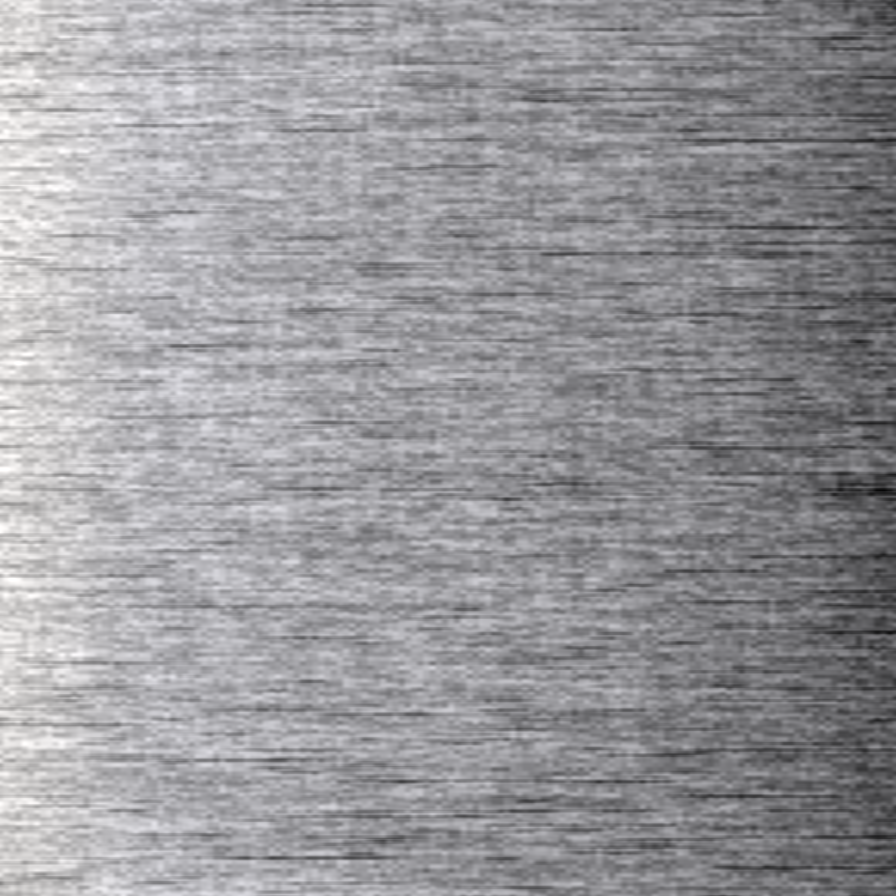
This texture is drawn by a Shadertoy shader. Its source:

```glsl
float hash(vec2 p) {
    return fract(sin(dot(p, vec2(127.1, 311.7))) * 43758.5453);
}

// Smooth value noise in 0..1
float noise(vec2 p) {
    vec2 cell = floor(p);
    vec2 f = fract(p);
    f = f * f * (3.0 - 2.0 * f);
    float low = mix(hash(cell), hash(cell + vec2(1.0, 0.0)), f.x);
    float high = mix(hash(cell + vec2(0.0, 1.0)), hash(cell + vec2(1.0)), f.x);
    return mix(low, high, f.y);
}

// Brushing marks, from short grain to strokes that span much of the sheet
float brushing(vec2 uv) {
    float sum = 0.0;
    float lengthwise = 145.0;
    for (int i = 0; i < 4; i++) {
        float layer = float(i);
        vec2 p = uv * vec2(lengthwise, 212.0 - 9.0 * layer) + 37.3 * layer;
        sum += (noise(p) - 0.5) * (0.17 - 0.018 * layer);
        lengthwise *= 0.35;
    }
    return sum + 0.05 * (noise(uv * vec2(3.0, 48.0) + 71.0) - 0.5);
}

// Sparse dark scratches with tapered ends
float scratches(vec2 uv) {
    float sum = 0.0;
    for (int i = 0; i < 2; i++) {
        float layer = float(i);
        vec2 p = uv * vec2(5.0 + 9.0 * layer, 175.0 + 12.0 * layer) + 19.7 * layer;
        p.x += 40.0 * hash(vec2(floor(p.y), 5.0 + layer));
        vec2 row = vec2(p.x, floor(p.y) + 0.5);
        float across = 1.0 - smoothstep(0.15, 0.55, abs(fract(p.y) - 0.5));
        sum += smoothstep(0.76, 0.98, noise(vec2(row.x, floor(row.y)))) * across;
    }
    return sum;
}

void mainImage(out vec4 fragColor, in vec2 fragCoord) {
    vec2 uv = fragCoord / iResolution.xy;

    // Sheen falls from the bright left edge to the dark right edge
    float sheen = 0.765 - 0.30 * uv.x + 0.04 * (uv.y - 0.5);
    sheen += 0.10 * exp(-9.0 * uv.x);
    sheen -= 0.12 * exp(-10.0 * (1.0 - uv.x)) * (1.0 - 0.4 * uv.y);

    float light = sheen + brushing(uv) - 0.15 * scratches(uv);

    // Cool steel, slightly warm where the sheen is brightest
    vec3 tint = mix(vec3(0.995, 0.993, 1.02), vec3(1.005, 0.995, 0.99),
                    smoothstep(0.2, 0.0, uv.x));
    fragColor = vec4(clamp(light * tint, 0.0, 1.0), 1.0);
}
```
